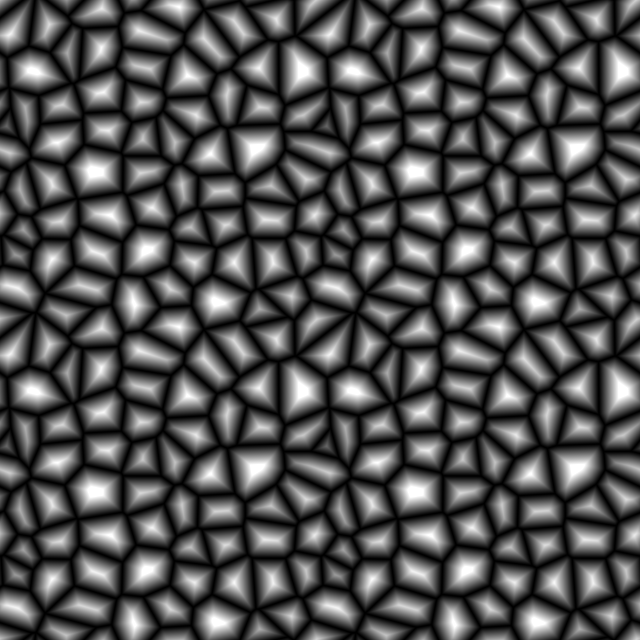
A WebGL 2 fragment shader for this texture:

```glsl
#version 300 es
precision highp float;

uniform vec2 u_resolution;
out vec4 fragColor;

const float REPEATS = 2.0;         // identical blocks per canvas side
const float CELLS_PER_BLOCK = 8.0; // seeds per block side
const float JITTER = 0.92;
const float RIDGE_SOFTNESS = 0.012;
const float GROOVE_SOFTNESS = 0.02;
const float SLOPE = 2.1;

// Integer hash giving two values in 0..1
vec2 hash2(uvec2 v) {
    v = v * 1664525u + 1013904223u;
    v.x += v.y * 1664525u;
    v.y += v.x * 1664525u;
    v ^= v >> 16u;
    v.x += v.y * 1664525u;
    v.y += v.x * 1664525u;
    v ^= v >> 16u;
    return vec2(v & 0xffffu) / 65535.0;
}

// Jittered seed of a grid cell, wrapping after one block
vec2 seedPoint(vec2 cell, float period, float jitter) {
    vec2 wrapped = mod(cell, period);
    return cell + 0.5 + jitter * (hash2(uvec2(wrapped + 0.5)) - 0.5);
}

// Grid cell that owns the seed nearest to p
vec2 nearestCell(vec2 p, float period, float jitter) {
    vec2 base = floor(p);
    vec2 nearest = base;
    float best = 1e5;
    for (int y = -2; y <= 2; y++) {
        for (int x = -2; x <= 2; x++) {
            vec2 cell = base + vec2(x, y);
            vec2 offset = seedPoint(cell, period, jitter) - p;
            float dist = dot(offset, offset);
            if (dist < best) {
                best = dist;
                nearest = cell;
            }
        }
    }
    return nearest;
}

// Softened distance from p to the border of its Voronoi cell
float borderDistance(vec2 p, float period, float jitter, float softness) {
    vec2 home = nearestCell(p, period, jitter);
    vec2 seed = seedPoint(home, period, jitter);
    float sum = 0.0;
    for (int y = -2; y <= 2; y++) {
        for (int x = -2; x <= 2; x++) {
            if (x == 0 && y == 0) continue;
            vec2 other = seedPoint(home + vec2(x, y), period, jitter);
            vec2 across = other - seed;
            float gap = max(length(across), 1e-4);
            float dist = dot(0.5 * (seed + other) - p, across) / gap;
            sum += exp(-dist / softness);
        }
    }
    return max(-softness * log(max(sum, 1e-35)), 0.0);
}

// Linear slope with a rounded groove at its foot
float facetHeight(float dist, float slope, float groove) {
    return slope * dist * dist / (dist + groove);
}

void main() {
    vec2 uv = gl_FragCoord.xy / u_resolution;
    vec2 p = uv * REPEATS * CELLS_PER_BLOCK;

    float dist = borderDistance(p, CELLS_PER_BLOCK, JITTER, RIDGE_SOFTNESS);
    float height = facetHeight(dist, SLOPE, GROOVE_SOFTNESS);

    fragColor = vec4(vec3(clamp(height, 0.0, 1.0)), 1.0);
}
```
